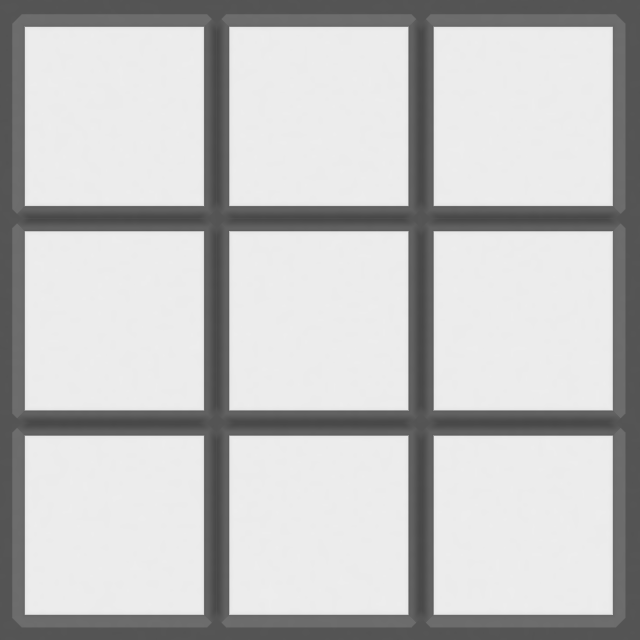
This pattern is drawn by a WebGL 2 fragment shader. Its source:

```glsl
#version 300 es
precision highp float;
// Three by three pale square panels in chamfered grey frames with shadowed seams.

#define GRID_CENTER vec2(0.4982, 0.4987)
#define PITCH 0.3194
#define PANEL_HALF 0.1400
#define FRAME_HALF 0.1597
#define CHAMFER 0.0150
#define SEAM_WIDTH 0.0170
#define PANEL_COLOR vec3(0.925)
#define FRAME_COLOR vec3(0.425)
#define SEAM_COLOR vec3(0.280)
#define GROUND_COLOR vec3(0.330)
#define GRAIN 0.006

uniform vec2 u_resolution;
out vec4 fragColor;

float hash(vec2 p) {
    p = fract(p * vec2(0.1031, 0.1137));
    p += dot(p, p.yx + 33.33);
    return fract((p.x + p.y) * p.x * 17.13);
}

float valueNoise(vec2 p) {
    vec2 cell = floor(p);
    vec2 f = fract(p);
    f = f * f * (3.0 - 2.0 * f);
    return mix(mix(hash(cell), hash(cell + vec2(1, 0)), f.x),
               mix(hash(cell + vec2(0, 1)), hash(cell + vec2(1, 1)), f.x), f.y);
}

// Coverage of the inside of a signed distance.
float fill(float dist, float blur) {
    return 1.0 - smoothstep(-blur, blur, dist);
}

void main() {
    float size = min(u_resolution.x, u_resolution.y);
    vec2 uv = (gl_FragCoord.xy - 0.5 * (u_resolution - size)) / size;
    float blur = 0.8 / size;

    // Nearest of the nine cells, and the position inside it
    vec2 grid = (uv - GRID_CENTER) / PITCH;
    vec2 cell = clamp(floor(grid + 0.5), -1.0, 1.0);
    vec2 local = (grid - cell) * PITCH;
    vec2 a = abs(local);
    float boxDist = max(a.x, a.y);

    // Frame with cut corners
    float cutDist = (a.x + a.y - 2.0 * FRAME_HALF + CHAMFER) * 0.7071;
    float frameDist = max(boxDist - FRAME_HALF, cutDist);

    // Sides that face another cell are shaded towards the seam
    vec2 hasNeighbor = step(abs(cell + sign(local)), vec2(1.5));
    float sideways = smoothstep(-blur, blur, a.x - a.y);
    float facing = mix(hasNeighbor.y, hasNeighbor.x, sideways);
    float seam = 1.0 - smoothstep(0.0, SEAM_WIDTH, FRAME_HALF - boxDist);
    float cornerFade = smoothstep(0.0, 0.012, -cutDist);
    vec3 seamShade = mix(FRAME_COLOR - 0.035, SEAM_COLOR, seam * mix(0.55, 1.0, cornerFade));
    vec3 frame = mix(FRAME_COLOR, seamShade, facing);

    // Thin dark contact line around the panel
    float panelDist = boxDist - PANEL_HALF;
    frame *= 1.0 - 0.12 * exp(-max(panelDist, 0.0) / 0.0018);

    // Panel face, slightly dimmer along its rim
    vec3 panel = PANEL_COLOR - 0.02 * smoothstep(-0.008, 0.0, panelDist);

    vec3 color = mix(GROUND_COLOR, frame, fill(frameDist, blur));
    color = mix(color, panel, fill(panelDist, blur));
    color += GRAIN * (valueNoise(uv * 90.0) - 0.5);
    fragColor = vec4(color, 1.0);
}
```
